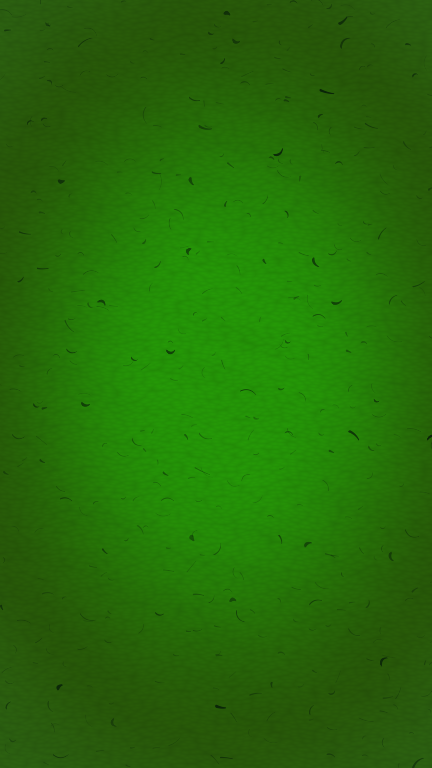
Reproduce this texture procedurally as a Shadertoy shader.

```glsl
// Green handmade paper with fine grain, scattered plant flecks and a soft oval glow.
const vec2  GLOW_CENTER = vec2(0.52, 0.51);
const vec2  GLOW_RADII = vec2(0.49, 0.38);
const float GLOW_INNER = 0.3;
const float GLOW_OUTER = 1.28;
const vec3  GLOW_COLOR = vec3(0.138, 0.572, 0.026);
const vec3  EDGE_COLOR = vec3(0.150, 0.335, 0.030);
const vec3  CORNER_COLOR = vec3(0.165, 0.365, 0.062);
const vec3  FLECK_COLOR = vec3(0.025, 0.120, 0.030);
const vec2  GRAIN_SCALE = vec2(48.0, 125.0);
const float GRAIN_STRENGTH = 0.10;
const float MOTTLE_STRENGTH = 0.015;

vec2 hash22(vec2 p) {
    vec3 q = fract(p.xyx * vec3(0.1031, 0.1030, 0.0973));
    q += dot(q, q.yzx + 33.33);
    return fract((q.xx + q.yz) * q.zy);
}

// Distance to the nearest scattered cell point
float cellular(vec2 p) {
    vec2 cell = floor(p);
    float nearest = 2.0;
    for (int y = -1; y <= 1; y++)
    for (int x = -1; x <= 1; x++) {
        vec2 id = cell + vec2(x, y);
        nearest = min(nearest, length(id + hash22(id) - p));
    }
    return nearest;
}

// Slow layered sines for uneven pulp
float mottle(vec2 p) {
    return 0.5 * sin(19.0 * p.x + 31.0 * p.y + 2.0 * sin(13.0 * p.y))
         + 0.3 * sin(71.0 * p.y - 17.0 * p.x + 2.0 * sin(23.0 * p.x))
         + 0.2 * sin(137.0 * p.y + 29.0 * p.x);
}

// Coverage of one tapered, bent fibre centred at the origin
float fibre(vec2 p, float angle, float halfLength, float halfWidth, float bend, float pixel) {
    float c = cos(angle), s = sin(angle);
    p = vec2(c * p.x + s * p.y, c * p.y - s * p.x);
    float along = p.x / halfLength;
    p.y += bend * halfLength * (along * along - 0.3);
    float taper = halfWidth * (1.0 - 0.6 * clamp(0.5 + 0.5 * along, 0.0, 1.0));
    float d = length(vec2(max(abs(p.x) - halfLength, 0.0), p.y)) - taper;
    return 1.0 - smoothstep(-0.6 * pixel, 0.6 * pixel, d);
}

// Random fibres on a grid; density is the share of cells that hold one
float flecks(vec2 p, float cells, float density, vec2 size, float seed, float pixel) {
    vec2 cell = floor(p * cells);
    float cover = 0.0;
    for (int y = -1; y <= 1; y++)
    for (int x = -1; x <= 1; x++) {
        vec2 id = cell + vec2(x, y);
        vec2 place = hash22(id + seed);
        vec2 shape = hash22(id + seed + 41.7);
        vec2 kind = hash22(id + seed + 87.3);
        float spin = 2.0 * shape.x - 1.0;
        float angle = -0.2 + 1.5 * spin * abs(spin);
        float halfLength = size.x * mix(0.25, 1.0, shape.y * shape.y);
        float halfWidth = size.y * mix(1.2, 0.6, shape.y);
        float mark = fibre(p - (id + place) / cells, angle, halfLength, halfWidth,
                           kind.y - 0.5, pixel);
        float strength = mix(0.45, 1.0, fract(kind.y * 7.0));
        cover = max(cover, mark * strength * step(kind.x, density));
    }
    return cover;
}

void mainImage(out vec4 fragColor, in vec2 fragCoord) {
    vec2 uv = fragCoord / iResolution.xy;
    vec2 p = fragCoord / iResolution.x;
    float pixel = 1.0 / iResolution.x;

    // Oval glow fading into darker sides and slightly paler corners
    float r = length((uv - GLOW_CENTER) / GLOW_RADII);
    vec3 rim = mix(EDGE_COLOR, CORNER_COLOR, smoothstep(1.15, 1.65, r));
    vec3 color = mix(GLOW_COLOR, rim, smoothstep(GLOW_INNER, GLOW_OUTER, r));

    // Horizontal paper grain
    vec2 warped = p + 0.003 * sin(p.yx * vec2(43.0, 27.0));
    float grain = cellular(warped * GRAIN_SCALE) - 0.47;
    color *= 1.0 - GRAIN_STRENGTH * grain + MOTTLE_STRENGTH * mottle(p);

    // Faint hairs, medium fibres, then sparse dark chips
    float hairs = flecks(p, 20.0, 0.42, vec2(0.018, 0.0014), 3.0, pixel);
    float fibres = flecks(p, 11.0, 0.42, vec2(0.019, 0.0022), 19.0, pixel);
    float chips = flecks(p, 6.5, 0.38, vec2(0.016, 0.0046), 53.0, pixel);
    color = mix(color, FLECK_COLOR, 0.38 * hairs);
    color = mix(color, FLECK_COLOR, 0.65 * fibres);
    color = mix(color, FLECK_COLOR, 0.92 * chips);

    fragColor = vec4(color, 1.0);
}
```
